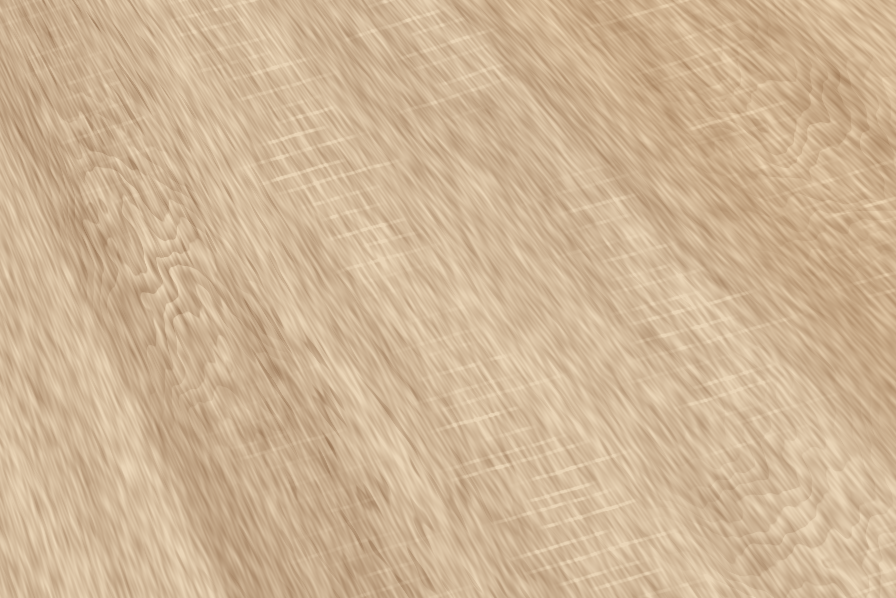
Give the GLSL for this texture, as a Shadertoy shader.

```glsl
// Pale oak planks in perspective, with fine grain, wavy rings and saw marks.
#define VANISH vec2(-1.04, 2.92)
#define GRAIN_SCALE 3.0
#define FIBRE_AMOUNT 0.62
#define STREAK_AMOUNT 0.34
#define PORE_AMOUNT 0.42
#define RING_COUNT 4.5
#define RING_AMOUNT 0.62
#define SAW_ROWS 32.0
#define SAW_SLOPE 0.29
#define SAW_AMOUNT 0.55
#define DARK_OAK vec3(0.68, 0.555, 0.43)
#define PALE_OAK vec3(0.87, 0.78, 0.66)

float hash(vec2 p) {
    vec3 q = fract(p.xyx * 0.1031);
    q += dot(q, q.yzx + 33.33);
    return fract((q.x + q.y) * q.z);
}

float corner(vec2 cell, vec2 offset) {
    float angle = 6.2832 * hash(cell);
    return dot(vec2(cos(angle), sin(angle)), offset);
}

float gradientNoise(vec2 p) {
    vec2 i = floor(p), f = fract(p);
    vec2 w = f * f * f * (f * (f * 6.0 - 15.0) + 10.0);
    vec2 e = vec2(1.0, 0.0);
    return mix(mix(corner(i, f), corner(i + e, f - e), w.x),
               mix(corner(i + e.yx, f - e.yx), corner(i + 1.0, f - 1.0), w.x), w.y);
}

// x runs across the grain, y along it, away from the vanishing point
vec2 toGrain(vec2 p) {
    vec2 d = p - VANISH;
    return vec2(GRAIN_SCALE * atan(d.x, -d.y), length(d));
}

// Broad tone of each plank, stepping at its edges
float plankTone(float u) {
    float tone = 0.78;
    tone -= 0.28 * smoothstep(1.356, 1.362, u);
    tone += 0.24 * smoothstep(1.58, 1.72, u);
    tone -= 0.17 * smoothstep(2.22, 2.28, u);
    tone += 0.08 * smoothstep(2.60, 2.64, u);
    return tone - 0.20 * exp(-110.0 * abs(u - 2.26));
}

// Nested, wavering arches of growth rings in three places
float rings(vec2 g) {
    // canvas position, then radius across and along the grain
    vec4 figures[3] = vec4[3](vec4(0.25, 0.58, 0.12, 0.30),
                              vec4(1.36, 0.77, 0.15, 0.22),
                              vec4(1.36, 0.10, 0.15, 0.22));
    float warp = 0.50 * gradientNoise(g * vec2(10.0, 5.0))
               + 0.28 * gradientNoise(g * vec2(24.0, 13.0))
               + 0.08 * gradientNoise(g * vec2(70.0, 30.0));
    float tone = 0.0;
    for (int i = 0; i < 3; i++) {
        vec2 d = (g - toGrain(figures[i].xy)) / figures[i].zw;
        float bend = i == 0 ? 0.7 : -0.8;
        float f = fract((d.y - bend * d.x * d.x + warp) * RING_COUNT);
        float ring = smoothstep(0.0, 0.12, f) * (1.0 - 0.9 * smoothstep(0.12, 0.95, f));
        tone += exp(-dot(d, d)) * (ring - 0.45) * (i == 0 ? 1.0 : 0.6);
    }
    return tone * smoothstep(1.35, 1.365, g.x);
}

// Pale scratches crossing the grain, gathered in four bands
float sawMarks(vec2 p, vec2 g) {
    vec4 bandStrength = vec4(0.4, 1.0, 0.65, 0.6);
    float marks = 0.0;
    for (int i = 0; i < 4; i++) {
        float band = float(i);
        float t = (p.y - SAW_SLOPE * p.x) * SAW_ROWS + 0.37 * band;
        t += 0.35 * gradientNoise(p * 3.0 + band * 7.0) + 0.06 * gradientNoise(p * 25.0);
        vec2 id = vec2(floor(t) + 40.0, band * 13.0 + 5.0);
        float offset = abs(fract(t) - 0.3 - 0.4 * hash(id));
        float centre = 1.56 + 0.31 * band + 0.08 * (hash(id + 3.1) - 0.5);
        float halfLength = mix(0.05, 0.13, hash(id + 6.7));
        float reach = 1.0 - smoothstep(0.5, 1.1, abs(g.x - centre) / halfLength);
        float patchy = smoothstep(-0.4, 0.05, gradientNoise(vec2(band * 5.3 + 0.4, g.y * 2.6)));
        float broken = 0.75 + 1.2 * gradientNoise(vec2(g.x * 60.0, id.x * 3.7));
        float line = 1.0 - smoothstep(0.03, 0.14, offset);
        marks += bandStrength[i] * line * reach * patchy * broken * (0.3 + 0.7 * hash(id + 9.2));
    }
    return marks;
}

void mainImage(out vec4 fragColor, in vec2 fragCoord) {
    vec2 p = fragCoord / iResolution.y;
    vec2 g = toGrain(p);
    vec2 bent = g + vec2(0.025 * gradientNoise(g * vec2(4.0, 3.0)), 0.0);
    bent.x += 0.0025 * gradientNoise(g * vec2(30.0, 22.0));

    // Planks and broad streaks
    float tone = plankTone(g.x) + 0.03;
    tone += STREAK_AMOUNT * gradientNoise(bent * vec2(11.0, 1.3));
    tone += 0.5 * STREAK_AMOUNT * gradientNoise(bent * vec2(42.0, 3.0) + 17.0);

    // Fine fibres, one set slightly askew
    float fibre = 0.7 * gradientNoise(bent * vec2(120.0, 13.0) + 31.0)
                + 0.9 * gradientNoise(vec2(g.x + 0.05 * g.y, g.y) * vec2(205.0, 24.0));
    tone += FIBRE_AMOUNT * fibre;

    // Short crisp pores, densest beside the dark plank
    float pore = smoothstep(0.20, 0.36, gradientNoise(bent * vec2(105.0, 12.0) + 53.0));
    float density = 0.38 + 0.6 * exp(-pow((g.x - 1.64) / 0.12, 2.0));
    tone -= PORE_AMOUNT * pore * density;

    // Figure, pale centre band and saw marks
    tone += RING_AMOUNT * rings(g);
    tone += 0.13 * exp(-pow((g.x - 1.86) / 0.09, 2.0)) * (0.7 + gradientNoise(g * vec2(9.0, 5.0)));
    tone += SAW_AMOUNT * sawMarks(p, g);

    vec3 colour = mix(DARK_OAK, PALE_OAK, clamp(tone, -0.35, 1.25));
    float warmth = smoothstep(2.2, 2.4, g.x);
    colour += warmth * vec3(0.008, -0.002, -0.014);
    fragColor = vec4(colour, 1.0);
}
```
